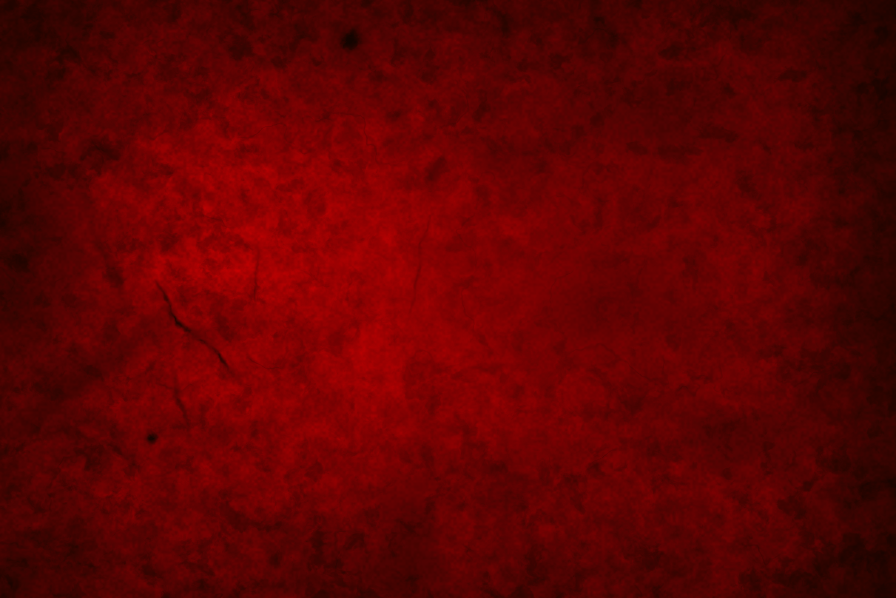
Give the GLSL for this texture, as a WebGL 2 fragment shader.

```glsl
#version 300 es
precision highp float;

uniform vec2 u_resolution;
out vec4 outColor;

#define BASE_RED 0.375
#define GLOW_RED 0.215
#define GLOW_CENTER vec2(0.55, 0.53)
#define GLOW_RADIUS vec2(0.40, 0.32)
#define MOTTLE 0.50
#define GRAIN 0.58
#define DUST 0.19
#define GRUNGE 0.30
#define VEINS 0.12

float hash(vec2 p) {
    vec3 q = fract(vec3(p.xyx) * 0.1031);
    q += dot(q, q.yzx + 33.33);
    return fract((q.x + q.y) * q.z);
}

float noise(vec2 p) {
    vec2 cell = floor(p), f = fract(p);
    vec2 u = f * f * (3.0 - 2.0 * f);
    float low = mix(hash(cell), hash(cell + vec2(1, 0)), u.x);
    float high = mix(hash(cell + vec2(0, 1)), hash(cell + vec2(1, 1)), u.x);
    return mix(low, high, u.y);
}

float fbm(vec2 p) {
    float sum = 0.0, amp = 0.5;
    for (int i = 0; i < 5; i++) {
        sum += amp * noise(p);
        p = mat2(1.6, 1.2, -1.2, 1.6) * p + 7.3;
        amp *= 0.58;
    }
    return sum / 1.112;
}

// Soft elliptical spot
float blob(vec2 p, vec2 center, vec2 radius) {
    vec2 d = (p - center) / radius;
    return exp(-dot(d, d));
}

// Soft stroke between two points, tapered at the ends
float scratch(vec2 p, vec2 a, vec2 b, float width) {
    vec2 ab = b - a;
    float t = clamp(dot(p - a, ab) / dot(ab, ab), 0.0, 1.0);
    float d = length(p - a - ab * t) / width;
    return exp(-d * d) * (0.3 + 2.6 * t * (1.0 - t));
}

// Thin wandering lines along the middle level of a noise field
float veins(vec2 p) {
    float line = 1.0 - smoothstep(0.0, 0.022, abs(fbm(p * 7.0) - 0.5));
    return line * smoothstep(0.48, 0.66, fbm(p * 11.0 + 90.0));
}

// Broad light: central glow, side lobes and darkened borders
float lighting(vec2 p) {
    float light = BASE_RED + GLOW_RED * blob(p, GLOW_CENTER, GLOW_RADIUS);
    light += 0.05 * blob(p, vec2(0.76, 0.34), vec2(0.17, 0.12));
    light += 0.05 * blob(p, vec2(0.40, 0.62), vec2(0.16, 0.13));
    light += 0.02 * blob(p, vec2(1.22, 0.50), vec2(0.22, 0.35));
    light *= mix(0.66, 1.0, smoothstep(-0.06, 0.28, p.x));
    light *= mix(0.36, 1.0, smoothstep(1.60, 1.22, p.x));
    light *= mix(0.72, 1.0, smoothstep(1.04, 0.72, p.y));
    light *= mix(0.76, 1.0, smoothstep(-0.04, 0.22, p.y));
    return light;
}

// Broad stains
float stains(vec2 p) {
    float s = 0.22 * blob(p, vec2(1.03, 0.49), vec2(0.12, 0.07));
    s += 0.40 * blob(p, vec2(0.02, 0.60), vec2(0.10, 0.13));
    s += 0.40 * blob(p, vec2(0.17, 0.745), vec2(0.030, 0.020));
    s += 0.65 * blob(p, vec2(0.59, 0.93), vec2(0.021, 0.018));
    s += 0.22 * blob(p, vec2(0.69, 0.10), vec2(0.05, 0.11));
    s += 0.20 * blob(p, vec2(1.24, 0.25), vec2(0.09, 0.06));
    s += 0.16 * blob(p, vec2(1.08, 0.78), vec2(0.24, 0.08));
    s += 0.25 * blob(p, vec2(0.81, 0.39), vec2(0.030, 0.010));
    return s;
}

// Cracks and creases
float cracks(vec2 p) {
    float c = 0.60 * scratch(p, vec2(0.28, 0.48), vec2(0.40, 0.365), 0.005);
    c += 0.45 * scratch(p, vec2(0.26, 0.53), vec2(0.30, 0.46), 0.004);
    c += 0.30 * scratch(p, vec2(0.43, 0.60), vec2(0.425, 0.49), 0.004);
    c += 0.25 * scratch(p, vec2(0.72, 0.64), vec2(0.685, 0.48), 0.003);
    c += 0.28 * scratch(p, vec2(0.13, 0.71), vec2(0.21, 0.48), 0.010);
    c += 0.30 * scratch(p, vec2(0.27, 0.46), vec2(0.03, 0.28), 0.020);
    c += 0.40 * scratch(p, vec2(0.285, 0.39), vec2(0.315, 0.27), 0.005);
    c += 0.30 * scratch(p, vec2(0.745, 0.74), vec2(0.71, 0.69), 0.007);
    return c + 0.7 * blob(p, vec2(0.254, 0.273), vec2(0.008, 0.011));
}

void main() {
    vec2 p = gl_FragCoord.xy / u_resolution * vec2(1.5, 1.0);
    vec2 warp = vec2(fbm(p * 20.0), fbm(p * 20.0 + 40.0)) - 0.5;

    // Wear is strongest on the left and along the borders
    float wear = 1.0 - 0.65 * blob(p, vec2(0.78, 0.50), vec2(0.58, 0.38));
    float mottle = fbm(p * vec2(8.0, 11.0) + warp * 0.6) - 0.5;
    float grain = fbm(p * 46.0 + warp * 1.2) - 0.5;
    float dust = noise(p * 210.0) - 0.5;
    float grunge = smoothstep(0.54, 0.74, fbm(p * 32.0 + warp * 0.8 + 17.0));
    float breakup = clamp(0.85 + 3.0 * grain, 0.2, 1.3);

    float red = lighting(p + warp * 0.04);
    red *= 1.0 + MOTTLE * (0.2 + wear) * mottle + GRAIN * (0.25 + wear) * grain;
    red *= 1.0 + DUST * (0.2 + wear) * dust;
    red *= 1.0 - GRUNGE * wear * grunge;
    red *= 1.0 - VEINS * (0.4 + wear) * veins(p + warp * 0.02);
    red *= 1.0 - min(stains(p + warp * 0.05) * breakup, 0.8);
    red *= 1.0 - min(cracks(p + warp * 0.025) * breakup, 0.8);

    red = clamp(red, 0.04, 0.8);
    float green = mix(0.016, 0.003, smoothstep(0.1, 0.6, red));
    outColor = vec4(red, green, 0.008 * smoothstep(0.1, 0.4, red), 1.0);
}
```
